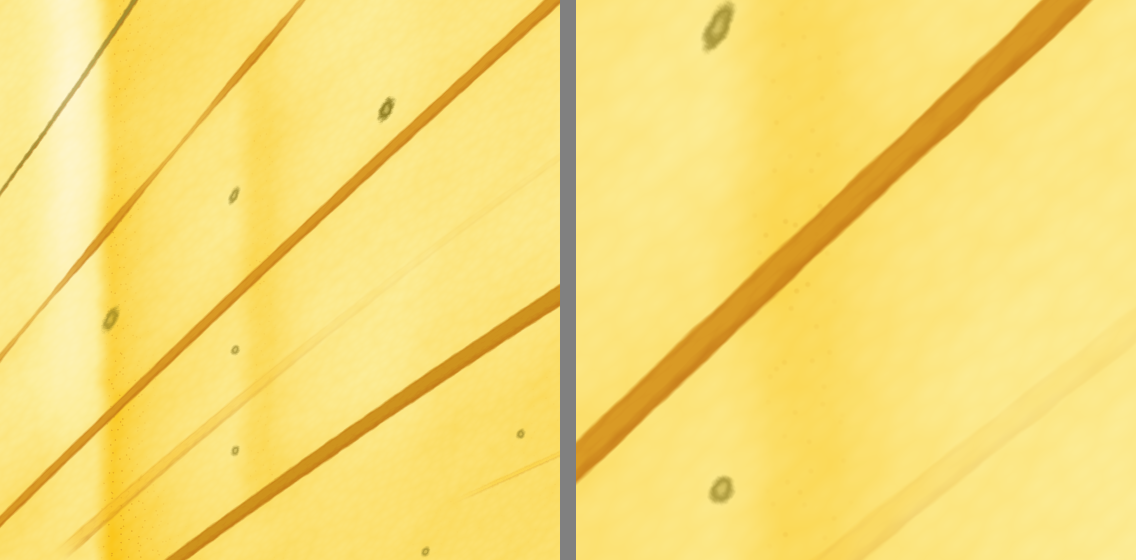
Left, the full canvas; right, a detail of the centre.
A Shadertoy shader for this texture:

```glsl
// Translucent yellow membrane crossed by diagonal amber veins that fan out to the right.
// A tone field (upright bands, glow, mottling) feeds a colour ramp; bowed line
// distances draw the veins, and cellular noise adds grain, frayed edges and specks.

const vec3 CREAM = vec3(1.00, 0.97, 0.85);
const vec3 STRAW = vec3(0.99, 0.93, 0.60);
const vec3 AMBER = vec3(0.98, 0.78, 0.11);
const vec3 OCHRE = vec3(0.84, 0.58, 0.12);
const vec3 RUST  = vec3(0.74, 0.42, 0.06);
const vec3 OLIVE = vec3(0.50, 0.43, 0.07);

vec2 hash2(vec2 cell) {
    vec3 h = fract(cell.xyx * vec3(0.1031, 0.1030, 0.0973));
    h += dot(h, h.yzx + 33.33);
    return fract((h.xx + h.yz) * h.zy);
}

// Distance to the nearest jittered cell centre
float cellular(vec2 p) {
    vec2 cell = floor(p), local = fract(p);
    float nearest = 2.0;
    for (int j = -1; j <= 1; j++)
        for (int i = -1; i <= 1; i++) {
            vec2 offset = vec2(i, j);
            nearest = min(nearest, length(offset + hash2(cell + offset) - local));
        }
    return nearest;
}

// Smooth irregular variation, about -1 to 1
float waves(vec2 p) {
    float sum = 0.0, gain = 0.5;
    for (int i = 0; i < 4; i++) {
        sum += gain * sin(p.x + 1.3 * sin(p.y)) * cos(p.y - 0.7 * p.x);
        p = mat2(1.5, 1.1, -1.1, 1.5) * p + 1.7;
        gain *= 0.6;
    }
    return sum;
}

float bell(float x, float centre, float width) {
    float d = (x - centre) / width;
    return exp(-d * d);
}

vec2 rotate(vec2 p, float angle) {
    float c = cos(angle), s = sin(angle);
    return vec2(c * p.x + s * p.y, c * p.y - s * p.x);
}

// x: position along the bowed line a-b, y: signed distance (positive above)
vec2 veinSpace(vec2 p, vec2 a, vec2 b, float bow) {
    vec2 d = b - a, q = p - a;
    float along = dot(q, d) / dot(d, d);
    float side = (d.x * q.y - d.y * q.x) / length(d);
    return vec2(along, side - 4.0 * bow * along * (1.0 - along));
}

// Vein with a frayed outline, streaked fibres and a darker lower rim
vec3 drawVein(vec3 base, vec2 v, float halfWidth, vec3 tint, float opacity, float pixel) {
    float fray = 0.0012 * waves(vec2(v.x * 70.0, v.y * 150.0));
    float body = 1.0 - smoothstep(-pixel, pixel + 0.0015, abs(v.y) + fray - halfWidth);
    float rim = smoothstep(-0.1, -0.8, v.y / halfWidth) * 0.55;
    float upper = bell(v.y, halfWidth * 0.85, 0.0018) * 0.25;
    float fibre = cellular(vec2(v.x * 75.0, v.y * 260.0)) - 0.5;
    vec3 colour = mix(tint, RUST, clamp(rim + upper + 0.35 * fibre, 0.0, 1.0));
    return mix(base, colour, body * opacity);
}

// Small tilted grain with a dark shell and a lighter core
vec3 drawSpeck(vec3 base, vec2 p, vec2 centre, vec2 size, float opacity, float pixel) {
    vec2 q = rotate(p - centre, 1.1) / size;
    float r = length(q) + 0.2 * waves(p * 260.0);
    float soft = 0.25 + pixel / size.y;
    float shell = 1.0 - smoothstep(1.0 - soft, 1.0 + soft, r);
    float core = 1.0 - smoothstep(0.1, 0.7, r);
    return mix(base, OLIVE, shell * opacity * (1.0 - 0.5 * core));
}

void mainImage(out vec4 fragColor, in vec2 fragCoord) {
    vec2 p = fragCoord / iResolution.xy;
    float pixel = 1.0 / iResolution.y;

    vec2 v1 = veinSpace(p, vec2(0.0, 0.655), vec2(0.241, 1.0), -0.003);
    vec2 v2 = veinSpace(p, vec2(0.0, 0.362), vec2(0.540, 1.0), 0.0);
    vec2 v3 = veinSpace(p, vec2(0.0, 0.069), vec2(0.990, 1.0), 0.007);
    vec2 v4 = veinSpace(p, vec2(0.117, 0.017), vec2(1.0, 0.72), 0.016);
    vec2 v5 = veinSpace(p, vec2(0.3125, 0.0), vec2(1.0, 0.473), 0.006);
    vec2 v6 = veinSpace(p, vec2(0.79, 0.095), vec2(1.0, 0.19), 0.0);

    // Upright bands and broad shading
    float x = p.x + 0.010 * waves(p * vec2(5.0, 13.0));
    float low = 1.0 - p.y;
    float firstBand = smoothstep(0.165, 0.205, x) * exp(-max(x - 0.205, 0.0) / 0.085);
    float secondBand = smoothstep(0.41, 0.46, x) * exp(-max(x - 0.48, 0.0) / 0.05);
    float tone = 0.46 + firstBand * (0.30 + 0.14 * low);
    tone += secondBand * 0.21 * smoothstep(1.0, 0.75, p.y) * smoothstep(0.02, 0.2, p.y);
    tone -= bell(x, 0.125, 0.05) * mix(0.04, 0.36, smoothstep(0.0, 0.85, p.y));
    tone += 0.12 * bell(length(p - vec2(0.32, 0.98)), 0.0, 0.17);
    tone += 0.13 * smoothstep(0.35, 0.0, p.y) * smoothstep(0.7, 0.0, p.x);
    tone += 0.14 * smoothstep(0.01, -0.12, v5.y) + 0.05 * smoothstep(0.7, 0.8, x);

    // Glow beside the veins, diagonal mottling and grain
    tone += 0.12 * exp(-abs(v3.y) / 0.025) + 0.09 * exp(-abs(v5.y) / 0.03);
    tone += 0.09 * exp(-abs(v2.y) / 0.025);
    vec2 grainSpace = rotate(p, 0.75);
    tone += 0.05 * waves(grainSpace * vec2(9.0, 26.0));
    tone += 0.06 * (cellular(grainSpace * vec2(45.0, 90.0)) - 0.5);
    vec3 colour = mix(CREAM, STRAW, clamp(tone / 0.4, 0.0, 1.0));
    colour = mix(colour, AMBER, clamp((tone - 0.4) / 0.6, 0.0, 1.0));

    // Tiny freckles gather where the membrane is darkest
    float freckle = 1.0 - smoothstep(0.04, 0.14, cellular(p * 60.0));
    colour = mix(colour, OCHRE, 0.5 * freckle * smoothstep(0.6, 0.95, tone));

    // Faint veins, then the strong ones
    float fade4 = smoothstep(-0.02, 0.04, v4.x) * mix(0.5, 0.08, smoothstep(0.1, 0.65, v4.x));
    colour = drawVein(colour, v4, mix(0.012, 0.005, v4.x), vec3(0.96, 0.74, 0.17), fade4, pixel);
    colour = drawVein(colour, v6, 0.004, AMBER, 0.3 * smoothstep(0.0, 0.5, v6.x), pixel);
    float swell2 = 0.5 + 0.5 * sin(v2.x * 13.0 - 3.0);
    colour = drawVein(colour, v2, 0.0025 + 0.0045 * swell2, OCHRE, 0.5 + 0.4 * swell2, pixel);
    float swell1 = 0.5 + 0.5 * cos(v1.x * 8.0 - 1.2);
    colour = drawVein(colour, v1, 0.0022 + 0.002 * v1.x, OLIVE + 0.1, 0.6 + 0.3 * swell1, pixel);
    colour = drawVein(colour, v3, 0.0065 + 0.0045 * v3.x, OCHRE, 0.92, pixel);
    colour = drawVein(colour, v5, 0.0105 + 0.005 * v5.x, vec3(0.80, 0.56, 0.10), 0.95, pixel);

    // Stray grains
    colour = drawSpeck(colour, p, vec2(0.690, 0.805), vec2(0.021, 0.010), 0.85, pixel);
    colour = drawSpeck(colour, p, vec2(0.198, 0.430), vec2(0.022, 0.010), 0.60, pixel);
    colour = drawSpeck(colour, p, vec2(0.418, 0.651), vec2(0.014, 0.006), 0.65, pixel);
    for (int i = 0; i < 4; i++) {
        float k = float(i);
        vec2 centre = vec2(0.42 + 0.17 * k * step(1.5, k), 0.375 - 0.18 * min(k, 2.0) + 0.21 * step(2.5, k));
        colour = drawSpeck(colour, p, centre, vec2(0.008, 0.006), 0.6, pixel);
    }
    fragColor = vec4(clamp(colour, 0.0, 1.0), 1.0);
}
```
